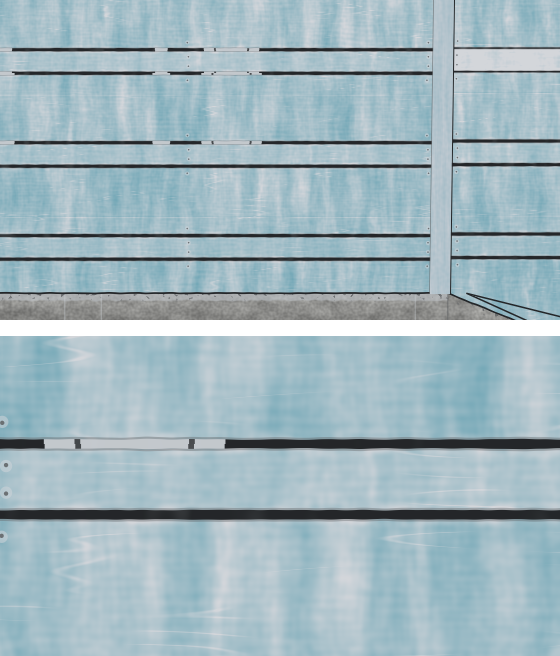
Top, the full canvas; bottom, a detail of the centre.
This texture is drawn by a Shadertoy shader. Its source:

```glsl
#define PERIOD 0.2905      // one narrow plus one wide board
#define NARROW 0.0737      // height of the narrow board
#define FIRST_GAP 0.190    // height of the lowest full gap
#define GAP_HALF 0.0048
#define BASE_Y 0.081       // top of the concrete footing
#define POST_X 1.346
#define POST_W 0.063
#define JOINT_X 0.588      // butt joint and nail column
#define WASH 0.62          // strength of the streaky whitewash
#define SCREW_R 0.0032

const vec3 TEAL  = vec3(0.49, 0.675, 0.73);
const vec3 CHALK = vec3(0.81, 0.83, 0.85);
const vec3 STONE = vec3(0.58, 0.58, 0.57);
const vec3 SHADE = vec3(0.37, 0.38, 0.39);
const vec3 DARK  = vec3(0.14, 0.15, 0.16);

float hash(vec2 p) {
    p = fract(p * vec2(0.1031, 0.1137));
    p += dot(p, p.yx + 33.33);
    return fract((p.x + p.y) * p.x * 7.31);
}

vec2 gradient(vec2 cell) {
    float a = 6.2832 * hash(cell + 57.0);
    return vec2(cos(a), sin(a));
}

float noise(vec2 p) {
    vec2 i = floor(p), f = fract(p), o = vec2(1, 0);
    vec2 u = f * f * f * (f * (f * 6.0 - 15.0) + 10.0);
    float low  = mix(dot(gradient(i), f), dot(gradient(i + o), f - o), u.x);
    float high = mix(dot(gradient(i + o.yx), f - o.yx), dot(gradient(i + 1.0), f - 1.0), u.x);
    return mix(low, high, u.y);
}

float fbm(vec2 p) {
    float sum = 0.0, amp = 1.0;
    for (int i = 0; i < 4; i++) {
        sum += amp * noise(p);
        p = p * 2.03 + 17.3;
        amp *= 0.55;
    }
    return sum;
}

// Antialiased coverage of a signed distance
float cover(float d) { return clamp(0.5 - d * iResolution.y, 0.0, 1.0); }

float segment(vec2 p, vec2 a, vec2 b) {
    vec2 v = b - a;
    return length(p - a - v * clamp(dot(p - a, v) / dot(v, v), 0.0, 1.0));
}

vec3 boards(vec2 p, float right) {
    float y = p.y - 0.005 * right;
    float row = floor((y - FIRST_GAP) / PERIOD);
    float f = y - FIRST_GAP - row * PERIOD;
    float slim = step(f, NARROW);
    float edge = slim > 0.5 ? min(f, NARROW - f) : min(f - NARROW, PERIOD - f);
    float id = row * 2.0 + slim + 9.0 * right + 20.0;
    float plank = id + 31.0 * step(JOINT_X, p.x);

    // Whitewash: vertical stains, drips, grain and horizontal scrapes
    vec2 q = p + vec2(0.012 * noise(p * 9.0), 0.0);
    float wash = 0.31 + 0.22 * p.y + 0.14 * (hash(vec2(plank, 3.0)) - 0.5) + 0.09 * slim;
    wash += WASH * fbm(vec2(q.x * 17.0, p.y * 3.5 + id * 5.7)) * mix(1.0, 0.55, slim);
    float drip = smoothstep(0.22, 0.6, noise(vec2(q.x * 24.0 + id * 3.1, p.y * 5.0)));
    wash += 0.35 * drip * (0.6 + noise(p * vec2(90.0, 40.0)));
    wash += 0.17 * noise(vec2(p.x * 14.0, p.y * 130.0 + id)) + 0.13 * noise(p * 95.0);
    float scrape = abs(noise(vec2(p.x * 3.0 + id, p.y * 42.0)));
    wash += 0.28 * smoothstep(0.035, 0.0, scrape) * smoothstep(0.0, 0.3, noise(p * vec2(7.0, 14.0) + id));
    wash += 0.4 * smoothstep(0.016, 0.004, edge) * smoothstep(-0.25, 0.4, noise(p * vec2(26.0, 60.0)));
    wash += 0.55 * right * slim * step(1.5, row);

    // Thin seam across the two middle wide boards
    float seam = y - 0.321 - 0.383 * row;
    wash += 0.3 * cover(abs(seam + 0.001) - 0.0015) * smoothstep(-0.4, 0.2, noise(p * 12.0));
    wash -= 0.2 * cover(abs(seam - 0.0015) - 0.0008);
    vec3 col = mix(TEAL, CHALK, clamp(wash, -0.12, 1.05));

    // Screws in three columns, a pair per board
    for (int i = 0; i < 3; i++) {
        float x = i == 0 ? JOINT_X : POST_X - 0.006 + float(i - 1) * 0.092;
        x += 0.008 * (hash(vec2(id, float(i))) - 0.5);
        float d = length(vec2(p.x - x, edge - 0.023));
        col = mix(col, CHALK, 0.55 * cover(d - 2.0 * SCREW_R));
        col = mix(col, SHADE, 0.85 * cover(length(vec2(p.x - x, edge - 0.022)) - 0.7 * SCREW_R));
    }

    // Open gaps, with pale battens showing behind the upper ones
    vec3 behind = mix(DARK, SHADE, 0.3 * smoothstep(0.1, 0.5, noise(p * vec2(30.0, 9.0))));
    vec2 battens[3] = vec2[3](vec2(0.018, 0.028), vec2(0.505, 0.028), vec2(0.725, 0.095));
    for (int i = 0; i < 3; i++) {
        float d = abs(p.x - battens[i].x) - battens[i].y + 0.012 * hash(vec2(id, 4.0));
        float lit = cover(d) * step(0.54, y) * (1.0 - right);
        lit *= 1.0 - 0.8 * cover(abs(d + 0.035) - 0.003);
        behind = mix(behind, CHALK, 0.93 * lit);
    }
    float halfGap = GAP_HALF * (1.0 - 0.55 * right * step(0.7, y));
    float rough = 0.0012 * noise(p * vec2(40.0, 10.0));
    col = mix(col, SHADE, 0.4 * cover(edge - halfGap - 0.0022 + rough));
    return mix(col, behind, cover(edge - halfGap + rough));
}

vec3 concrete(vec2 p, float depth, float corner) {
    vec3 col = STONE * (1.0 + 0.2 * fbm(p * vec2(15.0, 22.0)) + 0.16 * noise(p * 110.0));
    col *= 1.0 - 0.12 * smoothstep(0.02, 0.08, depth);
    float lip = smoothstep(0.024, 0.017, depth + 0.006 * noise(p * 35.0));
    col = mix(col, CHALK * 0.92, 0.6 * lip * step(p.x, corner));
    float debris = smoothstep(0.25, 0.45, noise(p * vec2(75.0, 95.0)));
    col = mix(col, SHADE, 0.8 * debris * smoothstep(0.03, 0.005, depth));
    for (int i = 0; i < 3; i++) {   // pale mortar joints
        float x = i < 2 ? 0.203 + 0.114 * float(i) : 1.3;
        col = mix(col, CHALK, 0.5 * cover(abs(p.x - x) - 0.0014));
    }
    return mix(col, SHADE, 0.6 * cover(abs(p.x - corner) - 0.0018));
}

void mainImage(out vec4 fragColor, in vec2 fragCoord) {
    vec2 p = fragCoord / iResolution.y;
    p.x *= 1.7534 * iResolution.y / iResolution.x;
    float lean = 0.0135 * (p.y - BASE_Y);
    float postX = p.x - POST_X - lean;
    float corner = POST_X + POST_W - 0.007;
    vec3 col = boards(p, step(0.5 * POST_W, postX));

    // Footing, sloping away to the right of the post
    float depth = BASE_Y - 0.404 * max(p.x - corner, 0.0) - p.y + 0.002 * noise(p * 28.0);
    col = mix(col, DARK, cover(-depth - 0.0055));
    col = mix(col, concrete(p, depth, corner), cover(-depth));

    // Upright post with its cast shadow line
    float above = cover(BASE_Y - p.y);
    float post = abs(postX - 0.5 * POST_W) - 0.5 * POST_W;
    float grain = 0.66 + 0.2 * fbm(vec2(p.x * 60.0, p.y * 5.0)) + 0.12 * noise(p * 80.0);
    col = mix(col, DARK, above * cover(abs(postX - POST_W - 0.001) - 0.0022));
    col = mix(col, SHADE, 0.7 * above * cover(abs(postX) - 0.0022));
    col = mix(col, mix(TEAL, CHALK, grain) * vec3(1.0, 0.985, 0.99), above * cover(post));

    // Two slack cables at the lower right
    vec2 anchor = vec2(1.462, 0.083);
    float cable = min(segment(p, anchor, vec2(1.76, 0.009)), segment(p, anchor, vec2(1.65, -0.002)));
    col = mix(col, DARK, cover(cable - 0.0024));

    fragColor = vec4(clamp(col, 0.0, 1.0), 1.0);
}
```
